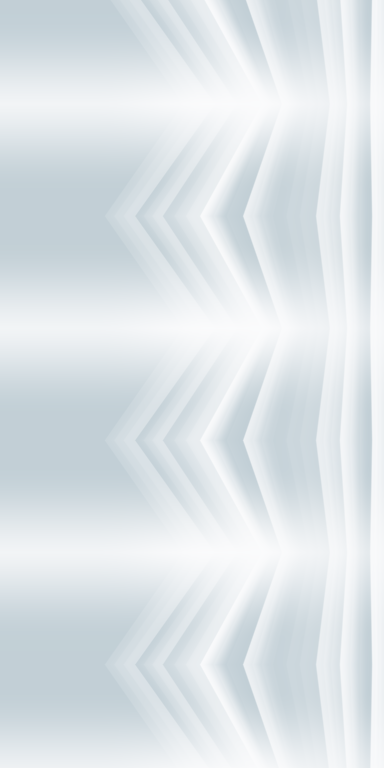
A WebGL 1 fragment shader for this background:

```glsl
precision highp float;
// Pale pleated chevrons over soft horizontal bands, in white and blue-grey.

#define PERIOD 0.292
#define BRIGHT_ROW 0.1354
#define WHITE vec3(0.983, 0.984, 0.988)
#define SHADOW vec3(0.755, 0.808, 0.835)
#define STREAK 0.07
#define BAND_GLOW 0.15

uniform vec2 u_resolution;

// Gradient noise along one axis, used for faint drifts of tone.
float slope(float i) {
  return fract(sin(i * 127.1) * 437.58) * 2.0 - 1.0;
}

float gradientNoise(float x) {
  float i = floor(x);
  float f = x - i;
  float blend = f * f * f * (f * (f * 6.0 - 15.0) + 10.0);
  return mix(slope(i) * f, slope(i + 1.0) * (f - 1.0), blend);
}

float edgeMask(float d) {
  float aa = 1.0 / u_resolution.x;
  return smoothstep(-aa, aa, d);
}

// Paints one pleat over everything to its right.
// span: left edge on the dark and bright rows, then right edge on both.
// tones: shade at the left edge, shade at the right edge, ramp length.
float pleat(float shade, float x, float fold, vec4 span, vec3 tones) {
  float left = mix(span.y, span.x, fold);
  float right = mix(span.w, span.z, fold);
  float u = (x - left) / (right - left);
  float tone = mix(tones.x, tones.y, smoothstep(0.0, tones.z, u));
  for (int i = 1; i <= 2; i++) {
    float at = float(i) * 0.31;
    tone -= STREAK * edgeMask((u - at) * (right - left)) * (1.0 - smoothstep(at, at + 0.35, u));
  }
  return mix(shade, tone, edgeMask(x - left));
}

void main() {
  vec2 uv = gl_FragCoord.xy / u_resolution;
  float x = uv.x;
  float down = 1.0 - uv.y;

  // Triangle wave: 0 on the bright rows, 1 on the dark rows.
  float phase = fract((down - BRIGHT_ROW) / PERIOD);
  float fold = 1.0 - abs(2.0 * phase - 1.0);

  // Pleats, left to right.
  float shade = 0.98;
  shade = pleat(shade, x, fold, vec4(0.273, 0.477, 0.352, 0.560), vec3(0.84, 0.58, 1.0));
  shade = pleat(shade, x, fold, vec4(0.352, 0.560, 0.424, 0.617), vec3(0.92, 0.48, 1.0));
  shade = pleat(shade, x, fold, vec4(0.424, 0.617, 0.521, 0.682), vec3(0.78, 0.30, 1.0));
  shade = pleat(shade, x, fold, vec4(0.521, 0.682, 0.633, 0.734), vec3(0.04, 0.98, 0.7));
  shade = pleat(shade, x, fold, vec4(0.633, 0.734, 0.711, 0.781), vec3(0.25, 0.85, 0.9));
  shade = pleat(shade, x, fold, vec4(0.711, 0.781, 0.823, 0.859), vec3(0.90, 0.80, 1.0));
  shade = pleat(shade, x, fold, vec4(0.823, 0.859, 0.885, 0.904), vec3(0.28, 0.55, 1.0));
  shade = pleat(shade, x, fold, vec4(0.885, 0.904, 0.969, 0.964), vec3(0.12, 0.98, 0.9));
  shade = pleat(shade, x, fold, vec4(0.969, 0.964, 1.000, 1.000), vec3(0.10, 0.25, 1.0));

  // Bright rows wash the pleats out, less so near both sides.
  float residue = BAND_GLOW * (1.0 - smoothstep(0.25, 0.55, x))
                + 0.38 * smoothstep(0.66, 0.98, x);
  float depth = mix(residue, 1.0, smoothstep(-0.12, 0.78, fold) - 0.04 * (1.0 - fold));
  shade = shade * depth + 0.04 * gradientNoise(down * 9.0) * fold;

  // Slight cool and green drift between the bands.
  vec3 color = mix(WHITE, SHADOW, clamp(shade, 0.0, 1.05));
  color += vec3(0.0, 0.002, 0.012) * gradientNoise(down * 11.0 + 4.0) * fold;
  gl_FragColor = vec4(color, 1.0);
}
```
